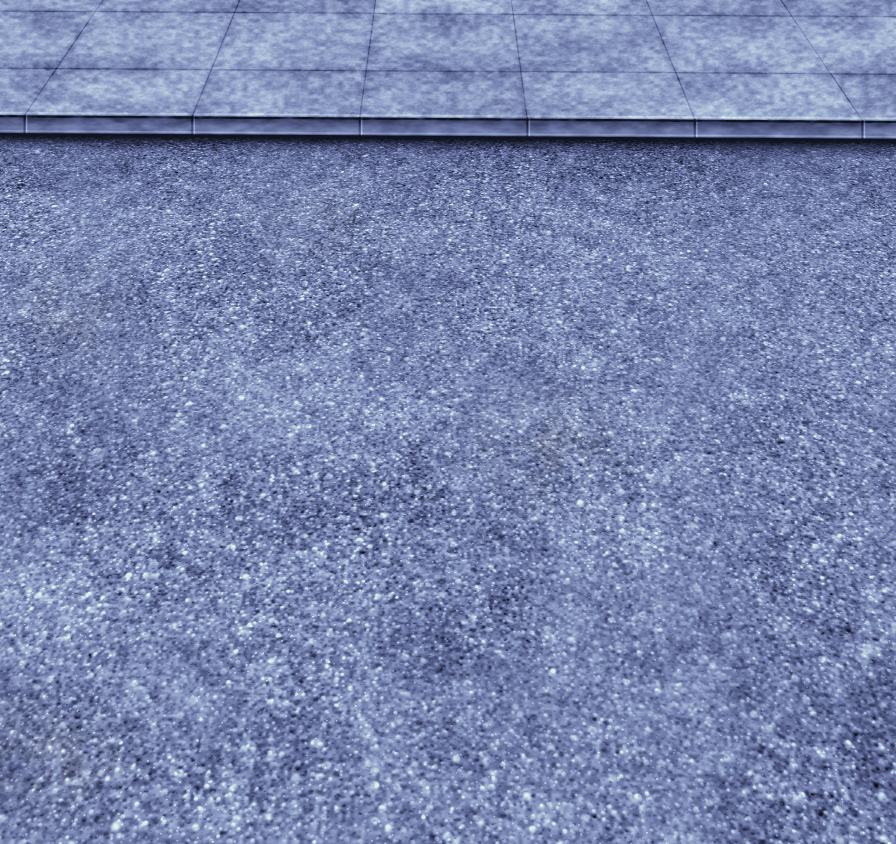
Give the GLSL for this texture, as a Shadertoy shader.

```glsl
// Blue-lit paving slabs ending in a low kerb above a wide field of gravel.
// Slab joints and grain share one perspective; every layer adds to a single
// tone value, which a short colour ramp turns into cold blue stone.
#define HORIZON 0.556
#define CENTRE_X 0.495
#define TILT 0.0065
#define LIP_Y 0.1315
#define KERB_Y 0.1515
#define SLAB_WIDTH 0.187
#define SLAB_SPREAD 0.272
#define STONE_FREQ 125.0
#define GRAIN_FREQ 235.0
#define GRAVEL_TONE 0.485
#define GRAIN_CONTRAST 1.5
#define SOFT 0.0011

float hash(vec2 p) {
    vec3 q = fract(vec3(p.xyx) * 0.1031);
    q += dot(q, q.yzx + 33.33);
    return fract((q.x + q.y) * q.z);
}

float noise(vec2 p) {
    vec2 i = floor(p), f = fract(p);
    f = f * f * (3.0 - 2.0 * f);
    return mix(mix(hash(i), hash(i + vec2(1, 0)), f.x),
               mix(hash(i + vec2(0, 1)), hash(i + vec2(1, 1)), f.x), f.y);
}

float fbm(vec2 p) {
    float sum = 0.0, amp = 0.5;
    for (int i = 0; i < 4; i++) {
        sum += amp * noise(p);
        p = mat2(1.6, 1.2, -1.2, 1.6) * p + 11.7;
        amp *= 0.5;
    }
    return sum / 0.9375;
}

float line(float d, float halfWidth) {
    return 1.0 - smoothstep(halfWidth - SOFT, halfWidth + SOFT, abs(d));
}

float blob(vec2 p, vec2 centre, vec2 radius) {
    vec2 d = (p - centre) / radius;
    return exp(-dot(d, d));
}

// Scattered pebbles, lit from above; centred near zero
float pebbles(vec2 q) {
    vec2 cell = floor(q);
    float tone = 0.0;
    for (int j = -1; j <= 1; j++)
    for (int i = -1; i <= 1; i++) {
        vec2 id = cell + vec2(i, j);
        vec2 d = q - id - vec2(hash(id + 3.1), hash(id + 57.3));
        float r = mix(0.22, 0.65, hash(id + 91.7));
        float body = 1.0 - smoothstep(0.35 * r, r, length(d));
        float shade = hash(id + 23.9);
        tone += body * (1.5 * shade * shade - 0.4 + 0.7 * d.y / r);
    }
    return tone - 0.06;
}

float slabTone(vec2 p, float y) {
    float u = (p.x - CENTRE_X) / (SLAB_WIDTH + SLAB_SPREAD * (y - LIP_Y)) + 0.5;
    float row = step(0.0155, y) + step(0.0795, y);
    float side = (0.5 - abs(fract(u) - 0.5)) * SLAB_WIDTH;
    float back = min(abs(y - 0.0155), abs(y - 0.0795));
    float wear = 0.5 + 0.7 * noise(p * 45.0);
    float tone = 0.565 + 0.08 * (hash(vec2(floor(u), row) + 8.0) - 0.5);
    tone += 0.26 * (fbm(p * vec2(18.0, 40.0)) - 0.5);
    tone += 0.34 * (fbm(p * vec2(150.0, 260.0)) - 0.5);
    tone -= 0.13 * exp(-min(side, back) / 0.008) * noise(p * 25.0);
    tone -= wear * (0.20 * line(side, 0.0007) + 0.18 * line(back, 0.0007));
    return tone + 0.14 * line(y - LIP_Y + 0.0025, 0.0009);
}

float kerbTone(vec2 p, float y) {
    float u = (p.x - CENTRE_X) / SLAB_WIDTH + 0.5;
    float side = (fract(u + 0.5) - 0.5) * SLAB_WIDTH;
    float down = (y - LIP_Y) / (KERB_Y - LIP_Y);
    float tone = mix(0.22, 0.41, smoothstep(0.0, 0.8, down));
    tone += 0.24 * (fbm(p * vec2(60.0, 150.0)) - 0.5);
    tone -= 0.20 * line(y - LIP_Y - 0.0012, 0.0014) * (0.4 + noise(p * 130.0));
    tone += 0.15 * line(y - KERB_Y + 0.0022, 0.0008);
    return tone - 0.16 * line(side, 0.0012) + 0.22 * line(side - 0.0022, 0.0007);
}

float gravelTone(vec2 p, float y) {
    float depth = p.y + HORIZON;
    vec2 ground = vec2(p.x - CENTRE_X, 1.4) / depth + 4.0;
    float tone = GRAVEL_TONE + 0.12 * (fbm(p * vec2(7.0, 9.0)) - 0.5);
    tone += 0.20 * (fbm(ground * 42.0) - 0.5);
    // Broad worn and damp areas
    tone -= 0.08 * blob(p, vec2(0.07, 0.53), vec2(0.10, 0.05));
    tone -= 0.08 * blob(p, vec2(0.48, 0.71), vec2(0.07, 0.05));
    tone -= 0.11 * blob(p, vec2(0.98, 0.81), vec2(0.08, 0.07));
    tone -= 0.05 * blob(p, vec2(0.04, 0.85), vec2(0.07, 0.06));
    tone -= 0.08 * blob(p, vec2(0.72, 0.19), vec2(0.22, 0.03));
    tone -= 0.06 * blob(p, vec2(0.12, 0.19), vec2(0.16, 0.03));
    tone += 0.08 * blob(p, vec2(0.06, 0.66), vec2(0.08, 0.05));
    tone += 0.04 * blob(p, vec2(0.27, 0.45), vec2(0.14, 0.07));
    // Stones, grit and fine dust
    float rough = GRAIN_CONTRAST * (0.6 + 0.8 * fbm(p * 9.0 + 31.0));
    tone += rough * 0.15 * pebbles(ground * STONE_FREQ);
    tone += rough * 0.15 * pebbles(ground * GRAIN_FREQ + 40.0);
    tone += rough * 0.19 * (noise(ground * 330.0) - 0.5);
    tone += 0.25 * blob(p, vec2(0.968, 0.729), vec2(0.011, 0.007));
    // Shadow cast under the kerb
    float below = max(y - KERB_Y, 0.0);
    float shade = 0.70 * exp(-pow(below / 0.013, 2.0)) + 0.24 * exp(-below / 0.04);
    return tone * (1.0 - shade);
}

vec3 stoneColour(float tone) {
    float r = clamp(tone, 0.06, 0.86);
    return vec3(r, 1.09 * r + 0.01, r * (2.0 - 1.1 * r));
}

void mainImage(out vec4 fragColor, in vec2 fragCoord) {
    // x runs right and y runs down, both in canvas widths
    vec2 p = vec2(fragCoord.x, iResolution.y - fragCoord.y) / iResolution.x;
    float y = p.y - TILT * (p.x - 0.5);
    float tone = mix(slabTone(p, y), kerbTone(p, y), smoothstep(-SOFT, SOFT, y - LIP_Y));
    tone = mix(tone, gravelTone(p, y), smoothstep(-SOFT, SOFT, y - KERB_Y));
    vec3 colour = stoneColour(tone);
    // Earthy patches where the blue fades
    float earth = blob(p, vec2(0.61, 0.50), vec2(0.07, 0.05))
                + blob(p, vec2(0.08, 0.35), vec2(0.05, 0.04))
                + blob(p, vec2(0.05, 0.85), vec2(0.07, 0.06))
                + 0.7 * blob(p, vec2(0.36, 0.25), vec2(0.06, 0.03));
    earth *= 0.3 * smoothstep(0.2, 0.7, fbm(p * 50.0));
    colour = mix(colour, vec3(1.06, 1.08, 1.16) * tone, min(earth, 1.0));
    fragColor = vec4(colour, 1.0);
}
```
